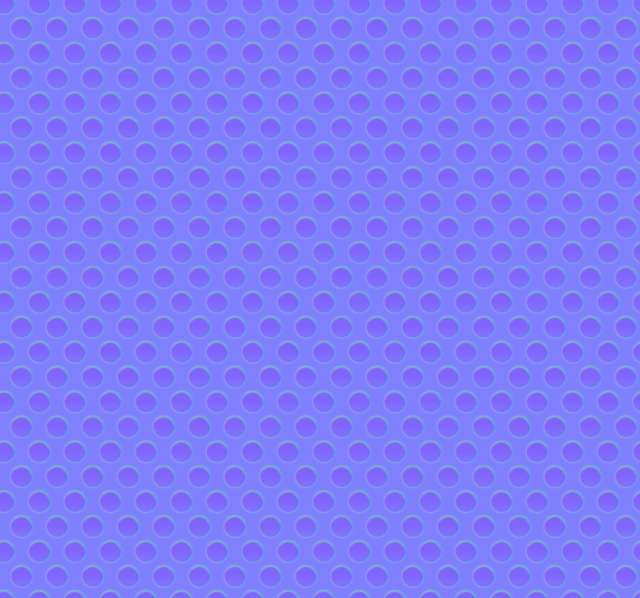
This texture map is drawn by a Shadertoy shader. Its source:

```glsl
float hash(vec2 p) {
    p = fract(p * vec2(0.1031, 0.1137));
    p += dot(p, p.yx + 33.33);
    return fract((p.x + p.y) * p.x * 17.0);
}

float band(float x, float width) {
    return exp(-x * x / (width * width));
}

// Encoded surface normal of one dimple; lengths are in dimple pitches
vec3 dimpleNormal(vec2 uv) {
    // Staggered grid: 18 across, 24 rows
    vec2 grid = uv * vec2(18.0, 24.0) + vec2(-0.105, 0.127);
    float row = floor(grid.y + 0.5);
    grid.x -= 0.5 * mod(row, 2.0);
    vec2 cell = vec2(floor(grid.x + 0.5), row);
    vec2 p = (grid - cell) * vec2(1.0, 0.75 * iResolution.y / iResolution.x);
    float vary = hash(mod(cell, vec2(18.0, 24.0)) + 1.0) - 0.5;

    float dist = length(p) - 0.31;
    vec2 dir = p / max(length(p), 0.001);
    float upper = smoothstep(0.0, 0.9, dir.y + 0.2 * dir.x);

    // Sloped floor, steeper towards the top
    float inside = smoothstep(-0.01, -0.035, dist);
    float slope = mix(0.05, 0.105, smoothstep(-0.28, 0.1, p.y)) + 0.012 * vary;

    // Thin outer lip, crescent under the top edge, faint halo
    float lip = band(dist, 0.016);
    float crescent = band(dist + 0.035, 0.024) * upper;
    float halo = band(dist - 0.02, 0.035);
    float rise = lip * (0.05 + 0.07 * abs(dir.y))
               + crescent * (0.24 + 0.04 * vary) + halo * 0.025;
    float side = -dir.x * (0.05 * lip + 0.05 * band(dist + 0.03, 0.025));

    return vec3(0.5 + side - 0.05 * rise,
                0.5 + rise - slope * inside,
                1.0 - 0.85 * min(rise, 0.18) - 0.01 * inside);
}

void mainImage(out vec4 fragColor, in vec2 fragCoord) {
    // Average a 4 x 4 grid of samples to smooth the fine rims
    vec3 colour = vec3(0.0);
    for (int y = 0; y < 4; y++) {
        for (int x = 0; x < 4; x++) {
            vec2 offset = (vec2(x, y) + 0.5) / 4.0 - 0.5;
            colour += dimpleNormal((fragCoord + offset) / iResolution.xy);
        }
    }
    fragColor = vec4(colour / 16.0, 1.0);
}
```
